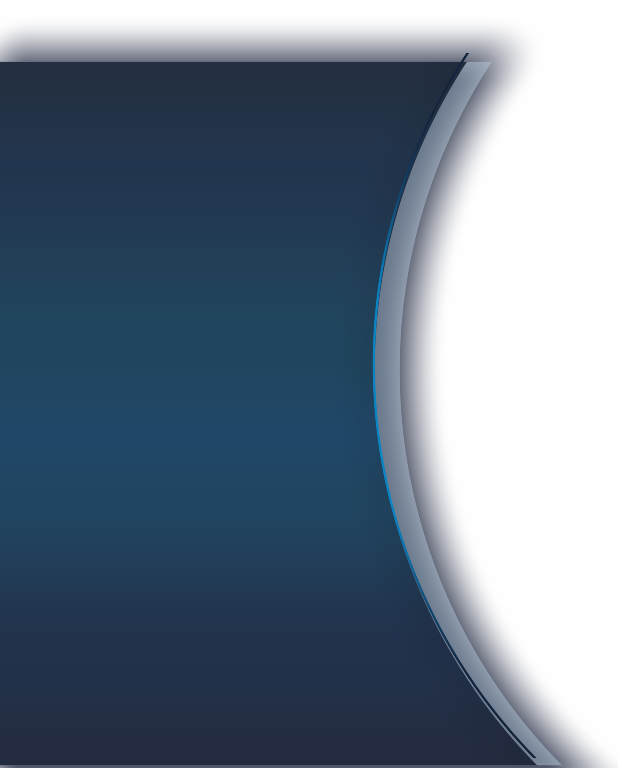
Write a WebGL 2 fragment shader that draws this background.

```glsl
#version 300 es
precision highp float;
// Navy panel with a concave right side, a translucent rim, a cyan arc and a soft shadow on white.

uniform vec2 u_resolution;
out vec4 outColor;

const vec3 WHITE = vec3(0.995);
const vec3 SHADOW = vec3(0.13, 0.16, 0.26);
const vec3 RIM = vec3(0.71, 0.79, 0.85);
const vec3 INK = vec3(0.08, 0.14, 0.24);
const vec3 CYAN = vec3(0.04, 0.52, 0.77);

const float RADIUS = 0.732;
const float TOP = 0.9195;
const float BOTTOM = 0.0035;
const vec2 CENTER = vec2(1.220, 0.518);
const vec2 RIM_SHIFT = vec2(0.0325, 0.0);
const vec2 ARC_CENTER = vec2(1.2188, 0.526);

// Negative on the outer side of the circle, where the panel lies
float concaveSide(vec2 p, vec2 center) {
    return RADIUS - length(p - center);
}

// Intersection of two distances with a rounded corner
float roundMax(float a, float b, float r) {
    vec2 q = max(vec2(a, b) + r, 0.0);
    return min(max(a, b), -r) + length(q);
}

// Coverage of a distance field, smoothed over one pixel
float fill(float d, float px) {
    return 1.0 - smoothstep(-0.5 * px, 0.5 * px, d);
}

// Panel cut flat at top and bottom and curved at the right
float panel(vec2 p, vec2 center) {
    return max(concaveSide(p, center), max(p.y - TOP, BOTTOM - p.y));
}

// Wide soft shadow with rounded corners
float shadowAmount(vec2 p) {
    float d = roundMax(concaveSide(p, CENTER + RIM_SHIFT), p.y - TOP, 0.035);
    d = roundMax(d, 0.006 - p.x, 0.035);
    d = roundMax(d, -0.006 - p.y, 0.02);
    return 1.0 - smoothstep(-0.037, 0.060, d);
}

// Vertical gradient, from dark edges to a blue middle
vec3 panelColor(float y) {
    vec3 c = vec3(0.137, 0.170, 0.250);
    c = mix(c, vec3(0.134, 0.195, 0.295), smoothstep(0.00, 0.15, y));
    c = mix(c, vec3(0.130, 0.270, 0.380), smoothstep(0.15, 0.35, y));
    c = mix(c, vec3(0.128, 0.280, 0.410), smoothstep(0.35, 0.43, y));
    c = mix(c, vec3(0.130, 0.272, 0.372), smoothstep(0.43, 0.54, y));
    c = mix(c, vec3(0.135, 0.208, 0.305), smoothstep(0.54, 0.80, y));
    return mix(c, vec3(0.137, 0.184, 0.250), smoothstep(0.78, 0.92, y));
}

// Thin arc between two heights
float arc(vec2 p, float halfWidth, float px) {
    float d = abs(concaveSide(p, ARC_CENTER)) - halfWidth;
    return fill(max(d, max(p.y - 0.931, 0.013 - p.y)), px);
}

void main() {
    vec2 p = gl_FragCoord.xy / u_resolution.y;
    float px = 1.0 / u_resolution.y;

    // Shadow on white
    vec3 color = mix(WHITE, SHADOW, shadowAmount(p));

    // Translucent rim
    color = mix(color, RIM, 0.5 * fill(panel(p, CENTER + RIM_SHIFT), px));

    // Panel, slightly darker near the curve
    float side = concaveSide(p, CENTER);
    vec3 body = panelColor(p.y) * (1.0 - 0.06 * smoothstep(-0.06, 0.0, side));
    color = mix(color, body, fill(panel(p, CENTER), px));

    // Arc that glows in the middle and darkens toward both ends
    float glow = smoothstep(0.10, 0.36, p.y) * (1.0 - smoothstep(0.58, 0.86, p.y));
    color = mix(color, mix(INK, CYAN, glow), arc(p, 0.0015, px));

    outColor = vec4(color, 1.0);
}
```
